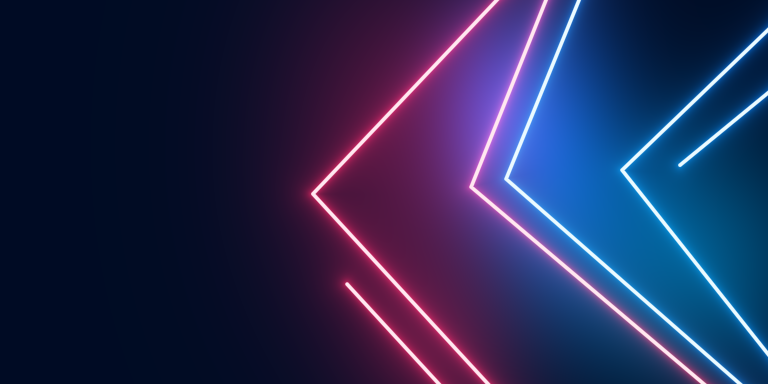
This background is drawn by a Shadertoy shader. Its source:

```glsl
// Soft elliptical pool of light
float pool(vec2 p, vec2 center, vec2 radius) {
    vec2 d = (p - center) / radius;
    return exp(-dot(d, d));
}

// Distance to a ray with a round start, passing through a second point
float rayDistance(vec2 p, vec2 start, vec2 through) {
    vec2 dir = normalize(through - start);
    vec2 rel = p - start;
    return length(rel - dir * max(dot(rel, dir), 0.0));
}

// Two rays sharing one corner
float chevron(vec2 p, vec2 upper, vec2 corner, vec2 lower) {
    return min(rayDistance(p, corner, upper), rayDistance(p, corner, lower));
}

// Adds a coloured halo, then lays the bright tube over it
void addNeon(inout vec3 color, float dist, vec3 tint, vec3 core, float halo) {
    float aa = 0.75 / iResolution.y;
    float light = 0.65 * exp(-dist / 0.011) + halo * exp(-dist / 0.045);
    color = 1.0 - (1.0 - color) * (1.0 - tint * min(light, 1.0));
    color = mix(color, core, 1.0 - smoothstep(0.0048 - aa, 0.0048 + aa, dist));
}

vec3 backdrop(vec2 p) {
    vec3 color = vec3(0.0, 0.045, 0.14);
    color += vec3(0.33, 0.04, 0.11) * pool(p, vec2(1.07, 0.62), vec2(0.34, 0.50));
    color += vec3(0.18, 0.02, 0.05) * pool(p, vec2(1.15, 0.08), vec2(0.23, 0.25));
    color += vec3(0.14, 0.11, 0.33) * pool(p, vec2(1.27, 0.72), vec2(0.16, 0.28));
    color += vec3(0.00, 0.20, 0.41) * pool(p, vec2(1.44, 0.67), vec2(0.19, 0.38));
    color += vec3(0.00, 0.10, 0.17) * pool(p, vec2(1.55, 0.45), vec2(0.28, 0.33));
    color += vec3(0.00, 0.26, 0.33) * pool(p, vec2(1.80, 0.32), vec2(0.34, 0.33));
    return color;
}

void mainImage(out vec4 fragColor, in vec2 fragCoord) {
    // Canvas spans two units across and one unit up
    vec2 p = fragCoord / iResolution.xy * vec2(2.0, 1.0);
    vec3 color = backdrop(p);

    vec3 red = vec3(1.0, 0.10, 0.27);
    vec3 pink = mix(red, vec3(1.0, 0.22, 0.68), smoothstep(0.4, 0.65, p.y));
    vec3 blue = vec3(0.04, 0.48, 1.0);
    vec3 warmCore = vec3(1.0, 0.91, 0.94);
    vec3 coolCore = vec3(0.92, 0.98, 1.0);

    // Warm tubes
    float wideRed = chevron(p, vec2(1.294, 1.0), vec2(0.815, 0.495), vec2(1.271, 0.0));
    float shortRed = rayDistance(p, vec2(0.904, 0.260), vec2(1.143, 0.0));
    float steepPink = chevron(p, vec2(1.422, 1.0), vec2(1.227, 0.513), vec2(1.833, 0.0));
    addNeon(color, wideRed, red, warmCore, 0.26);
    addNeon(color, shortRed, red, warmCore, 0.22);
    addNeon(color, steepPink, pink, warmCore, 0.22);

    // Cool tubes
    float steepBlue = chevron(p, vec2(1.508, 1.0), vec2(1.318, 0.534), vec2(1.927, 0.0));
    float wideBlue = chevron(p, vec2(2.0, 0.922), vec2(1.620, 0.557), vec2(2.0, 0.078));
    float shortBlue = rayDistance(p, vec2(1.771, 0.570), vec2(2.0, 0.758));
    addNeon(color, steepBlue, blue, coolCore, 0.16);
    addNeon(color, wideBlue, blue, coolCore, 0.18);
    addNeon(color, shortBlue, blue, coolCore, 0.20);

    fragColor = vec4(clamp(color, 0.0, 1.0), 1.0);
}
```
